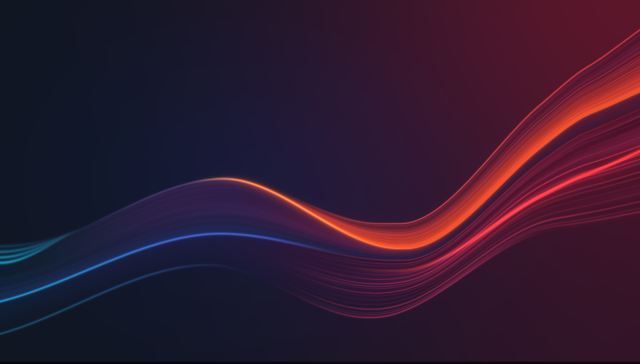
Write a Shadertoy shader that draws this background.

```glsl
// Flowing silk ribbons over a dark navy-to-wine gradient.
// Five guide waves, each a sum of smoothsteps, bound translucent sheets;
// streak noise and looped strands between the guides give the fine fibres.

float hash(vec2 p) {
    vec3 q = fract(p.xyx * 0.1031);
    q += dot(q, q.yzx + 33.33);
    return fract((q.x + q.y) * q.z);
}

float noise(vec2 p) {
    vec2 i = floor(p), f = fract(p);
    f = f * f * (3.0 - 2.0 * f);
    return mix(mix(hash(i), hash(i + vec2(1, 0)), f.x),
               mix(hash(i + vec2(0, 1)), hash(i + vec2(1, 1)), f.x), f.y);
}

// Fibres: long along x, fine across the sheet
float streaks(float x, float across) {
    return 0.6 * noise(vec2(x * 5.0, across * 16.0 + 40.0))
         + 0.4 * noise(vec2(x * 7.0 + 9.0, across * 37.0 + 90.0));
}

// Height of a guide: start, crest, dip, then climb (x, height) and a late tail
float wave(float x, vec2 start, vec2 crest, vec2 dip, vec2 climb, float tail) {
    return start.y + (crest.y - start.y) * smoothstep(start.x, crest.x, x)
         + (dip.y - crest.y) * smoothstep(crest.x, dip.x, x)
         + climb.y * smoothstep(climb.x, climb.x + 0.293, x)
         + tail * smoothstep(0.846, 1.107, x);
}

float mainWave(float x) {
    return wave(x, vec2(0, 0.315), vec2(0.349, 0.509), vec2(0.625, 0.317), vec2(0.634, 0.342), 0.14);
}

float line(float d, float width) {
    float w = max(width, 0.65 / iResolution.y);
    return exp(-d * d / (w * w));
}

// Glow with separate falloff above and below a guide
float sheen(float d, float above, float below) {
    return exp(-abs(d) / (d > 0.0 ? above : below));
}

float inside(float d) {
    float e = max(0.003, 0.75 / iResolution.y);
    return smoothstep(-e, e, d);
}

vec3 background(vec2 p) {
    vec3 c = mix(vec3(0.065, 0.085, 0.135), vec3(0.19, 0.075, 0.155),
                 smoothstep(0.1, 1.0, p.x + 0.12 * (p.y - 0.5)));
    vec2 blue = (p - vec2(0.43, 0.5)) / vec2(0.3, 0.4);
    vec2 red = (p - vec2(1.02, 1.02)) / vec2(0.42, 0.6);
    c += vec3(0.0, 0.018, 0.085) * exp(-dot(blue, blue));
    return c + vec3(0.17, 0.012, 0.01) * exp(-dot(red, red));
}

void mainImage(out vec4 fragColor, in vec2 fragCoord) {
    vec2 p = fragCoord / iResolution.xy;
    float x = p.x, y = p.y;
    vec3 col = background(p);

    // Guides from top to bottom
    float core = mainWave(x);
    float top = wave(x, vec2(0, 0.315), vec2(0.349, 0.509), vec2(0.592, 0.386), vec2(0.625, 0.388), 0.228);
    float blue = wave(x, vec2(-0.078, 0.153), vec2(0.345, 0.358), vec2(0.618, 0.288), vec2(0.63, 0.33), 0.14);
    float red = wave(x, vec2(0, 0.15), vec2(0.345, 0.33), vec2(0.605, 0.256), vec2(0.622, 0.24), 0.14);
    float low = wave(x, vec2(-0.078, 0.062), vec2(0.325, 0.272), vec2(0.573, 0.128), vec2(0.582, 0.24), 0.057);
    float slope = (mainWave(x + 0.005) - mainWave(x - 0.005)) * 100.0 * iResolution.y / iResolution.x;
    float stretch = sqrt(1.0 + slope * slope);
    float right = smoothstep(0.45, 0.72, x);

    // Lower sheet
    float t = (y - low) / max(blue - low, 0.01);
    float fibre = streaks(x, t);
    vec3 sheet = mix(vec3(0.06, 0.12, 0.21), vec3(0.11, 0.11, 0.26), smoothstep(0.0, 0.3, x));
    sheet = mix(sheet, vec3(0.19, 0.085, 0.22), smoothstep(0.3, 0.52, x));
    sheet = mix(sheet, vec3(0.35, 0.085, 0.19), smoothstep(0.55, 0.85, x));
    sheet *= mix(1.0, 0.65 + 0.7 * fibre, right);
    col = mix(col, sheet, inside(y - low) * inside(blue - y) * mix(0.2, 0.8, smoothstep(0.0, 0.75, t)));

    // Violet body under the main crest
    t = (y - blue) / max(core - blue, 0.01);
    vec3 body = mix(vec3(0.06, 0.13, 0.2), vec3(0.21, 0.13, 0.31), smoothstep(0.0, 0.33, x));
    body = mix(body, vec3(0.34, 0.12, 0.28), smoothstep(0.34, 0.52, x));
    body = mix(vec3(0.1, 0.13, 0.28), body, smoothstep(-0.1, 0.6, t)) * (0.87 + 0.26 * streaks(x, t));
    col = mix(col, body, inside(core - y) * inside(y - blue) * mix(0.85, 0.35, smoothstep(0.55, 0.75, x)));

    // Upper red ribbon
    t = (y - core) / max(top - core, 0.004);
    fibre = streaks(x, t);
    float reach = mix(1.2, 0.75, smoothstep(0.62, 0.85, x));
    vec3 ribbon = mix(vec3(0.78, 0.2, 0.19), vec3(0.33, 0.09, 0.2), smoothstep(0.05, reach, t + 0.25 * (fibre - 0.5)));
    col = mix(col, ribbon * (0.75 + 0.5 * fibre),
              inside(y - core) * inside(top - y) * smoothstep(0.38, 0.52, x) * mix(0.95, 0.6, clamp(t, 0.0, 1.0)));

    // Strands spread between the guides
    for (int i = 0; i < 16; i++) {
        float k = (float(i) + hash(vec2(i, 3))) / 16.0;
        float power = hash(vec2(i, 17));
        float fade = smoothstep(0.42, 0.62, x) * (0.35 + 0.65 * noise(vec2(x * 6.0, float(i) * 7.0)));
        col += vec3(0.36, 0.07, 0.1) * power * fade * line(y - mix(low, blue, k), 0.0022 * stretch);
        col += vec3(0.25, 0.06, 0.05) * power * fade * line(y - mix(core, top, k), 0.002 * stretch);
    }

    // Cool lines at the left
    vec3 cool = mix(vec3(0.04, 0.36, 0.46), vec3(0.12, 0.22, 0.48), smoothstep(0.0, 0.35, x));
    col += cool * line(y - blue, 0.0035 * stretch) * (1.0 - smoothstep(0.38, 0.57, x));
    col += cool * 0.22 * sheen(y - blue, 0.02, 0.006) * (1.0 - smoothstep(0.3, 0.5, x));
    col += cool * 0.55 * line(y - low, 0.0035 * stretch) * (1.0 - smoothstep(0.2, 0.42, x));
    float flare = 1.0 - smoothstep(0.0, 0.13, x);
    for (int i = 0; i < 4; i++) {
        float fan = core + 0.008 * flare - float(i) * 0.015 * flare;
        col += vec3(0.03, 0.4, 0.48) * flare * (0.3 + 0.27 * float(i)) * line(y - fan, 0.0045);
    }

    // Warm edges: low strand, red strand, upper rim
    col += vec3(0.36, 0.06, 0.12) * line(y - low, 0.0028 * stretch) * smoothstep(0.4, 0.62, x) * (1.0 - smoothstep(0.7, 0.88, x));
    float warm = smoothstep(0.5, 0.82, x);
    col += vec3(0.6, 0.14, 0.06) * warm * line(y - red, 0.0045 * stretch);
    col += vec3(0.22, 0.03, 0.03) * warm * sheen(y - red, 0.014, 0.02);
    col += vec3(0.45, 0.12, 0.06) * mix(0.25, 1.0, right) * smoothstep(0.4, 0.55, x) * line(y - top, 0.0024 * stretch);

    // Glowing orange core, hottest along the thin descent
    float d = (y - core) / stretch;
    float lit = smoothstep(0.29, 0.42, x);
    float glow = lit * sheen(d, mix(0.005, 0.02, smoothstep(0.45, 0.62, x)), mix(0.007, 0.003, right));
    col = mix(col, vec3(0.98, 0.35, 0.16), 0.9 * glow);
    float hot = smoothstep(0.28, 0.38, x) * (1.0 - smoothstep(0.46, 0.7, x));
    col += vec3(0.35, 0.28, 0.12) * hot * line(d, 0.0035);
    col += vec3(0.13, 0.1, 0.16) * line(d, 0.003) * smoothstep(0.1, 0.28, x) * (1.0 - lit);

    // Dark lower rim
    col *= mix(0.3, 1.0, smoothstep(0.002, 0.01, y));
    fragColor = vec4(clamp(col, 0.0, 1.0), 1.0);
}
```
